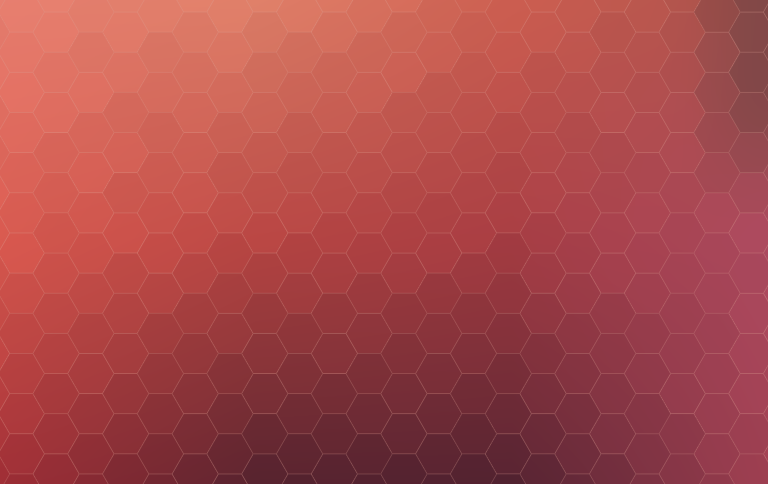
Write a Shadertoy shader that draws this background.

```glsl
const vec2 PERIOD = vec2(1.7320508, 1.0); // two staggered columns of unit-high hexagons

float hash(vec2 p) {
    vec3 q = fract(vec3(p.xyx) * 0.1031);
    q += dot(q, q.yzx + 33.33);
    return fract((q.x + q.y) * q.z);
}

vec3 ramp(float t, vec3 a, vec3 b, vec3 c, vec3 d) {
    vec3 k = clamp(t * 3.0 - vec3(0.0, 1.0, 2.0), 0.0, 1.0);
    return mix(mix(mix(a, b, k.x), c, k.y), d, k.z);
}

// Three horizontal ramps blended from bottom to top
vec3 backdrop(vec2 uv) {
    vec3 low = ramp(uv.x, vec3(0.63, 0.18, 0.21), vec3(0.33, 0.133, 0.18),
                          vec3(0.32, 0.133, 0.19), vec3(0.63, 0.25, 0.32));
    vec3 middle = ramp(uv.x, vec3(0.85, 0.35, 0.31), vec3(0.72, 0.27, 0.26),
                             vec3(0.65, 0.235, 0.26), vec3(0.675, 0.29, 0.375));
    vec3 high = ramp(uv.x, vec3(0.91, 0.50, 0.44), vec3(0.87, 0.50, 0.41),
                           vec3(0.805, 0.37, 0.315), vec3(0.65, 0.31, 0.29));
    vec3 color = mix(mix(low, middle, clamp(uv.y * 2.0, 0.0, 1.0)),
                     high, clamp(uv.y * 2.0 - 1.0, 0.0, 1.0));

    // Dusky upper right corner
    float dusk = smoothstep(0.87, 1.0, uv.x) * smoothstep(0.52, 0.85, uv.y);
    return mix(color, vec3(0.46, 0.27, 0.27), 0.8 * dusk);
}

void mainImage(out vec4 fragColor, in vec2 fragCoord) {
    float rows = 12.05;
    float pixel = rows / iResolution.y;
    vec2 p = fragCoord * pixel;

    // Nearest centre of the two interleaved lattices
    vec2 g = p - vec2(0.53, 0.75);
    vec2 idA = floor(g / PERIOD + 0.5);
    vec2 idB = floor(g / PERIOD);
    vec2 a = g - idA * PERIOD;
    vec2 b = g - (idB + 0.5) * PERIOD;
    bool first = dot(a, a) < dot(b, b);
    vec2 local = first ? a : b;
    vec2 id = first ? idA * 2.0 : idB * 2.0 + 1.0;

    // Distance to the cell border
    vec2 q = abs(local);
    float edge = 0.5 - max(q.y, dot(q, vec2(0.8660254, 0.5)));

    // Cells take most of their tone from their centre
    vec2 size = rows * vec2(iResolution.x / iResolution.y, 1.0);
    vec2 center = clamp((p - local) / size, 0.0, 1.0);
    vec3 color = mix(backdrop(p / size), backdrop(center), 0.7);
    float tone = hash(id + 50.0);
    color *= 0.985 + 0.03 * tone;

    // Thin pale outline of uneven strength
    float line = 1.0 - smoothstep(0.012 - 0.5 * pixel, 0.012 + 0.5 * pixel, edge);
    color = mix(color, vec3(0.86, 0.62, 0.57), line * mix(0.2, 0.34, tone));

    fragColor = vec4(color, 1.0);
}
```
